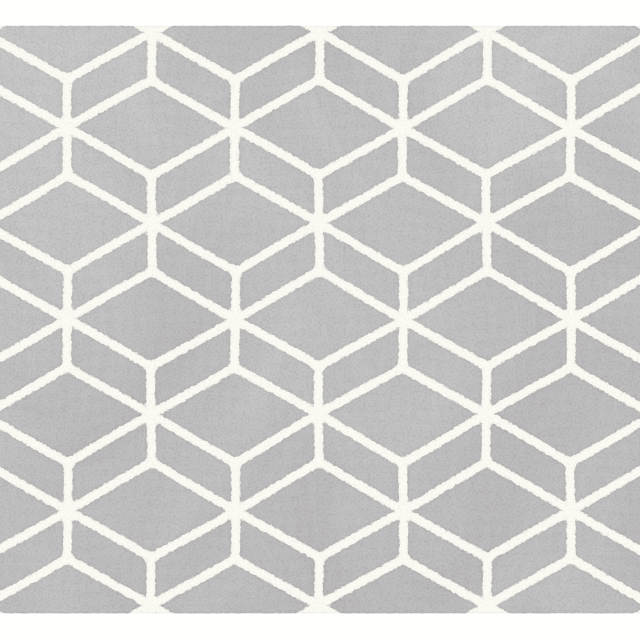
Reproduce this pattern procedurally as a WebGL 1 fragment shader.

```glsl
precision highp float;
uniform vec2 u_resolution;

const vec2 HALF_CELL = vec2(0.131, 0.1495);
const vec2 STAR_ORIGIN = vec2(0.4985, 0.651);
const float LINE_HALF_WIDTH = 0.0068;
const float RUG_BOTTOM = 0.0417;
const float RUG_TOP = 0.9596;

const vec3 BACKDROP = vec3(1.0, 1.0, 0.995);
const vec3 CREAM = vec3(0.965, 0.962, 0.935);
const vec3 GREY_LIGHT = vec3(0.785, 0.785, 0.787);
const vec3 GREY_DARK = vec3(0.712, 0.704, 0.710);

vec2 hash2(vec2 p) {
  vec3 q = fract(p.xyx * vec3(0.1031, 0.1030, 0.0973));
  q += dot(q, q.yzx + 33.33);
  return fract((q.xx + q.yz) * q.zy);
}

// Distance to the nearest scattered point
float cellular(vec2 p) {
  vec2 cell = floor(p);
  float nearest = 8.0;
  for (int j = -1; j <= 1; j++) {
    for (int i = -1; i <= 1; i++) {
      vec2 site = cell + vec2(float(i), float(j));
      vec2 d = site + hash2(site) - p;
      nearest = min(nearest, dot(d, d));
    }
  }
  return sqrt(nearest);
}

// Warped, rotated sine octaves, roughly -1 to 1
float layeredSines(vec2 p) {
  float sum = 0.0;
  float amplitude = 0.6;
  for (int i = 0; i < 6; i++) {
    p += 0.7 * sin(p.yx * 1.3 + float(i));
    sum += amplitude * sin(p.x) * cos(p.y);
    p = mat2(0.8, 0.6, -0.6, 0.8) * p * 1.8 + 2.3;
    amplitude *= 0.68;
  }
  return sum;
}

float segment(vec2 p, vec2 a, vec2 b) {
  vec2 ab = b - a;
  return length(p - a - ab * clamp(dot(p - a, ab) / dot(ab, ab), 0.0, 1.0));
}

float smoothMin(float a, float b, float k) {
  float h = max(k - abs(a - b), 0.0) / k;
  return min(a, b) - 0.25 * h * h * k;
}

// Diamond lattice folded into one quarter of its mirrored cell
float lattice(vec2 p, vec2 halfCell) {
  vec2 q = abs(mod(p + halfCell, 2.0 * halfCell) - halfCell);
  float rise = 0.5 * halfCell.y;
  vec2 leftMid = vec2(0.0, rise);
  vec2 rightMid = vec2(halfCell.x, rise);
  float lower = smoothMin(segment(q, vec2(0.0), rightMid),
                          segment(q, vec2(0.0), leftMid), 0.006);
  float upper = smoothMin(segment(q, leftMid, halfCell),
                          segment(q, rightMid, halfCell), 0.006);
  return smoothMin(lower, upper, 0.006);
}

// Brushed grey pile with soft patches, faint weave and fine tufts
vec3 greyPile(vec2 uv, float tufts) {
  float patches = layeredSines(uv * vec2(9.0, 7.0));
  float streaks = sin(uv.x * 310.0 + 2.0 * sin(uv.y * 23.0)) * sin(uv.y * 47.0)
                + sin(uv.y * 270.0 + 2.0 * sin(uv.x * 19.0)) * sin(uv.x * 31.0);
  float shade = 0.42 + 0.3 * (uv.y - 0.5) - 0.12 * (uv.x - 0.5);
  shade += 0.27 * patches + 0.06 * streaks - 0.75 * tufts;
  return mix(GREY_DARK, GREY_LIGHT, clamp(shade, -0.4, 1.6));
}

void main() {
  vec2 uv = gl_FragCoord.xy / u_resolution;
  float pixel = 1.0 / min(u_resolution.x, u_resolution.y);
  float tufts = cellular(uv * 260.0) - 0.48;
  float clumps = cellular(uv * 115.0) - 0.48;

  // Hand-cut wobble along the lines
  vec2 sway = 0.0011 * vec2(sin(uv.y * 17.0 + 3.0 * uv.x),
                            sin(uv.x * 21.0 + 2.0 * uv.y));
  float d = lattice(uv - STAR_ORIGIN + sway, HALF_CELL);
  d += 0.0024 * clumps + 0.0012 * tufts - LINE_HALF_WIDTH;
  float softness = max(pixel, 0.0015);
  float line = 1.0 - smoothstep(-softness, softness, d);

  // Grey field, carved rim and raised cream yarn
  vec3 field = greyPile(uv, tufts);
  field -= vec3(0.022, 0.026, 0.03) * (1.0 - smoothstep(0.0, 0.005, d));
  vec3 yarn = CREAM - 0.035 * tufts + 0.012 * smoothstep(0.0, 0.007, -d);
  vec3 rug = mix(field, yarn, line);

  // Bound edges on the pale backdrop
  float inset = min(uv.y - RUG_BOTTOM, RUG_TOP - uv.y) + 0.001 * clumps;
  rug -= 0.035 * (1.0 - smoothstep(0.0, 0.004, inset));
  float cover = smoothstep(-softness, softness, inset);
  gl_FragColor = vec4(mix(BACKDROP, rug, cover), 1.0);
}
```
